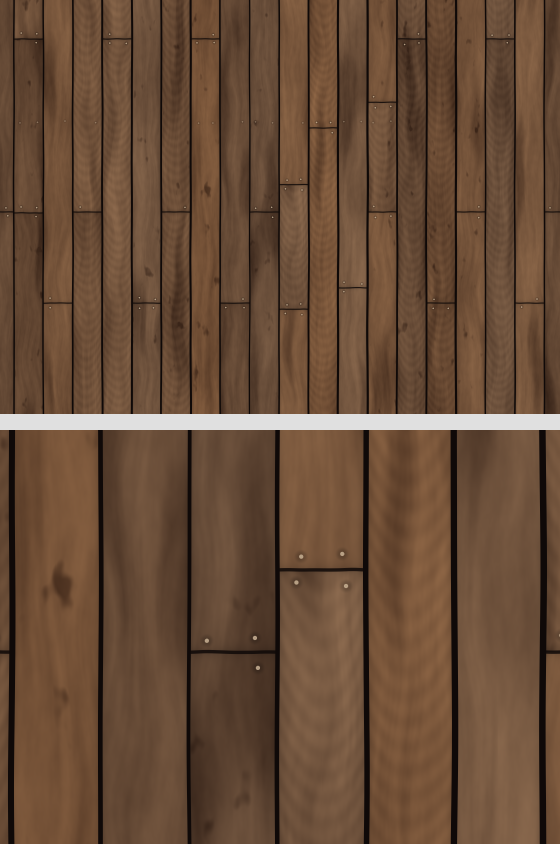
Top: the whole. Bottom: its middle third, enlarged.
Reproduce this texture procedurally as a Shadertoy shader.

```glsl
// Weathered timber decking: 19 upright boards with staggered butt joints.
// Each plank gets its own tone, stretched gradient-noise grain, stains and
// smudges; dark seams, thin joints and pairs of small nails lie on top.
#define BOARDS 19.0
#define BOARD_SHIFT 0.53
#define SEAM_HALF 0.029
#define JOINT_HALF 0.019
#define NAIL_RADIUS 0.024
#define GRAIN 0.36
#define STAIN 0.50
#define DARK_WOOD vec3(0.330, 0.228, 0.158)
#define LIGHT_WOOD vec3(0.535, 0.395, 0.282)
#define GAP_COLOR vec3(0.060, 0.036, 0.030)
#define NAIL_COLOR vec3(0.76, 0.67, 0.56)

float hash(vec2 p) {
    vec3 q = fract(vec3(p.xyx) * 0.1031);
    q += dot(q, q.yzx + 33.33);
    return fract((q.x + q.y) * q.z);
}

vec2 gradient(vec2 cell) {
    float angle = 6.2832 * hash(cell);
    return vec2(cos(angle), sin(angle));
}

float gradientNoise(vec2 p) {
    vec2 i = floor(p), f = fract(p);
    vec2 u = f * f * f * (f * (f * 6.0 - 15.0) + 10.0), e = vec2(0.0, 1.0);
    float low = mix(dot(gradient(i), f), dot(gradient(i + e.yx), f - e.yx), u.x);
    float high = mix(dot(gradient(i + e), f - e), dot(gradient(i + 1.0), f - 1.0), u.x);
    return 1.4 * mix(low, high, u.y);
}

float fbm(vec2 p) {
    float sum = 0.0, amp = 0.55;
    for (int i = 0; i < 3; i++) {
        sum += amp * gradientNoise(p);
        p = p * 2.03 + 17.3;
        amp *= 0.5;
    }
    return sum;
}

// Joint heights of a column, measured from the top; equal values mean one joint.
vec2 jointHeights(float col) {
    float cycle = mod(col - step(12.5, col), 3.0);
    vec2 j = vec2(cycle < 0.5 ? 0.512 : cycle < 1.5 ? 0.094 : 0.732);
    if (col == 1.0) j.y = 0.514;
    if (col == 10.0) j = vec2(0.446, 0.747);
    if (col == 11.0) j = vec2(0.309);
    if (col == 12.0) j = vec2(0.695);
    if (col == 13.0) j.y = 0.247;
    return j;
}

// Coverage of a band, filtered over one pixel.
float band(float dist, float halfWidth, float px) {
    return clamp((halfWidth - dist) / px + 0.5, 0.0, 1.0) * min(1.0, 2.0 * halfWidth / px);
}

// Tone of the timber, 0 dark to 1 light; p is in board widths.
float woodTone(vec2 p, float col, vec2 seed, float along) {
    vec2 offset = 90.0 * vec2(hash(seed), hash(seed + 5.1));
    vec2 w = p + offset;
    float tone = 0.57 - 0.15 * cos(col * 0.838) + 0.26 * (hash(seed + 2.7) - 0.5);
    tone += 0.30 * gradientNoise(w * vec2(0.8, 0.28));
    float bend = 0.25 * gradientNoise(w * vec2(1.0, 0.5));
    tone += GRAIN * fbm(vec2((w.x + bend) * 4.5, w.y * 0.38));
    tone += 0.13 * fbm(w * vec2(7.0, 2.8));

    // Soft streaks and darkened plank ends
    float streak = gradientNoise(vec2(w.x * 1.7 + bend, w.y * 0.24) + 31.0);
    tone -= STAIN * smoothstep(0.10, 0.65, streak);
    tone -= 0.30 * step(0.6, hash(seed + 8.3)) * exp(-along * 0.4);

    // Arched growth rings on some planks
    float arch = w.y * 3.2 + 7.0 * (p.x - 0.5) * (p.x - 0.5) + 2.5 * bend;
    tone += 0.07 * step(0.62, hash(seed + 3.9)) * sin(6.2832 * arch);

    // Small dark smudges and knots
    float smudge = smoothstep(0.30, 0.60, fbm(w * vec2(2.4, 1.3) + 60.0));
    return tone - 0.75 * step(0.5, hash(seed + 6.4)) * smudge;
}

void mainImage(out vec4 fragColor, in vec2 fragCoord) {
    vec2 uv = fragCoord / iResolution.xy;
    float px = BOARDS / iResolution.x;
    float rows = BOARDS * iResolution.y / iResolution.x;
    float y = 1.0 - uv.y;
    vec2 p = vec2(uv.x * BOARDS + BOARD_SHIFT, y * rows);
    float seamId = floor(p.x + 0.5);
    p.x += 0.018 * gradientNoise(vec2(seamId * 7.3, p.y * 0.4));
    float col = mod(floor(p.x), BOARDS);
    p.x = fract(p.x);

    // Nearest joint, and the plank starting at the last joint above
    vec2 joints = jointHeights(col);
    vec2 since = fract(y - joints);
    vec2 away = y - joints - round(y - joints);
    float along = min(since.x, since.y) * rows;
    vec2 seed = vec2(col * 3.1 + 4.0, since.x <= since.y ? 1.0 : 9.0);
    float jointY = (abs(away.x) < abs(away.y) ? away.x : away.y) * rows;

    float tone = woodTone(p, col, seed, along);
    vec3 color = mix(DARK_WOOD, LIGHT_WOOD, clamp(tone, -0.5, 1.15));
    color *= 1.0 + 0.07 * (hash(seed + 1.3) - 0.5) * vec3(1.0, 0.0, -1.5);

    // Shaded edges, then joints and seams
    float edge = 0.5 - abs(p.x - 0.5);
    color *= 1.0 - 0.22 * exp(-edge * 22.0) - 0.18 * exp(-abs(jointY) * 18.0);
    float wobble = 0.012 * gradientNoise(vec2(p.x * 3.0, col * 4.7));
    color = mix(color, GAP_COLOR, 0.85 * band(abs(jointY + wobble), JOINT_HALF, px));
    float seamHalf = SEAM_HALF * (0.7 + 0.6 * hash(vec2(seamId, 3.0)));
    color = mix(color, GAP_COLOR, band(edge, seamHalf, px));

    // Nail pairs beside joints and along one cross rail
    float railY = (y - 0.295) * rows;
    bool onRail = abs(railY) < 0.4 && hash(seed + 7.7) > 0.5;
    float nailY = onRail ? railY : abs(jointY) - 0.16;
    vec2 nailId = vec2(col * 2.0 + step(0.5, p.x), step(0.0, jointY) + (onRail ? 4.0 : 0.0));
    vec2 jitter = 0.08 * vec2(hash(nailId) - 0.5, hash(nailId + 11.0) - 0.5);
    float nailDist = length(vec2(abs(p.x - 0.5) - 0.27, nailY) + jitter);
    float shown = step(0.3, hash(nailId + 23.0)) * (onRail ? 0.5 : 0.9);
    color *= 1.0 - 0.2 * shown * smoothstep(0.09, 0.03, nailDist);
    color = mix(color, NAIL_COLOR, shown * band(nailDist, NAIL_RADIUS, px));

    fragColor = vec4(color, 1.0);
}
```
